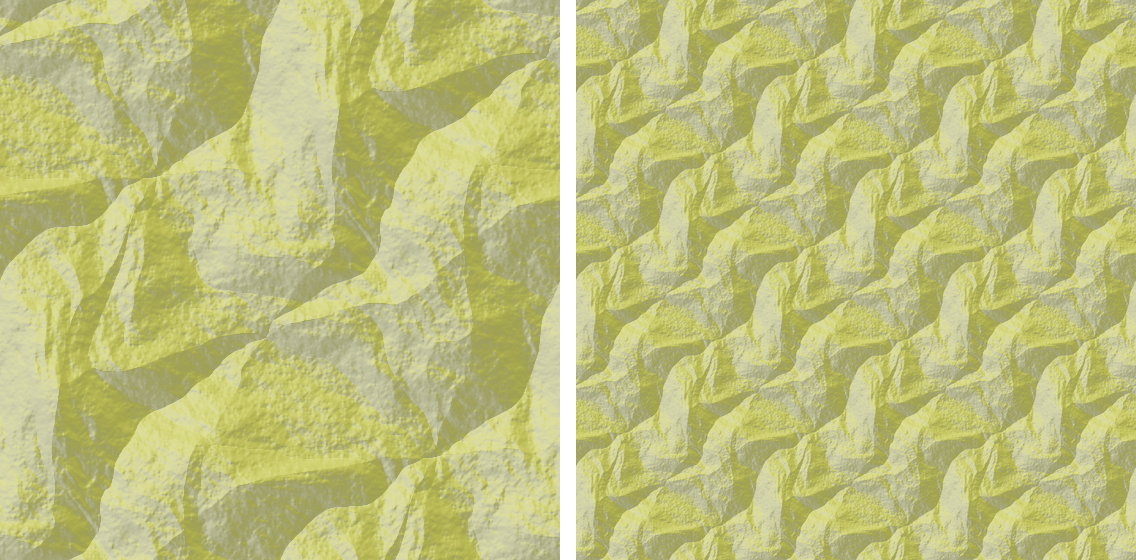
Left, the tile; right, the same tile 3 across and 3 down.
Write a Shadertoy shader that draws this texture.

```glsl
#define MEAN_TONE 0.743
#define TONE_RANGE 0.128
#define MEAN_YELLOW 0.262
#define YELLOW_RANGE 0.135
#define FLATNESS 0.42
#define WARP 0.058
#define RAGGED 0.16
#define CREASE_WIDTH 0.0026
#define FOLD 0.80
#define CRUMPLE 0.42
#define WRINKLE 0.42
#define GRAIN 0.42

const float TAU = 6.2831853;

vec2 hash2(vec2 cell, vec2 seed) {
    vec3 p = fract(vec3(cell.xyx + seed.xyy * 1.37) * vec3(0.1031, 0.1030, 0.0973));
    p += dot(p, p.yzx + 33.33);
    return fract((p.xx + p.yz) * p.zy);
}

// Two channels of smooth noise on a wrapping grid
vec2 noise2(vec2 q, vec2 count) {
    vec2 p = q * count;
    vec2 cell = floor(p);
    vec2 f = p - cell;
    f = f * f * f * (f * (f * 6.0 - 15.0) + 10.0);
    vec2 low = mod(cell, count);
    vec2 high = mod(cell + 1.0, count);
    return mix(mix(hash2(low, count), hash2(vec2(high.x, low.y), count), f.x),
               mix(hash2(vec2(low.x, high.y), count), hash2(high, count), f.x), f.y);
}

// Flat facets that meet in sharp creases
float facets(vec2 q, vec2 count) {
    vec2 p = q * count;
    vec2 base = floor(p);
    vec2 nearest = vec2(9.0);
    for (int j = -1; j <= 1; j++) {
        for (int i = -1; i <= 1; i++) {
            vec2 cell = base + vec2(i, j);
            vec2 offset = p - cell - 0.12 - 0.76 * hash2(mod(cell, count), count);
            float d = dot(offset, offset);
            nearest = d < nearest.x ? vec2(d, nearest.x)
                                    : vec2(nearest.x, min(nearest.y, d));
        }
    }
    return (nearest.y - nearest.x) / (count.x + count.y);
}

// Layered sines bend the folds, noise frays them
vec2 bend(vec2 q) {
    float frequency = 1.0;
    for (int i = 0; i < 4; i++) {
        float amount = WARP * pow(frequency, -1.4);
        vec2 phase = vec2(1.7, 4.1) * float(i + 1);
        q += amount * sin(TAU * frequency * q.yx + phase);
        q.x += 0.4 * amount * sin(TAU * frequency * (q.x + q.y) + phase.y);
        frequency *= 2.0;
    }
    vec2 fray = (noise2(q, vec2(13.0)) - 0.5) / 13.0;
    fray += (noise2(q, vec2(29.0)) - 0.5) / 29.0;
    fray += (noise2(q, vec2(61.0)) - 0.5) / 61.0;
    return q + RAGGED * fray;
}

float paperHeight(vec2 q) {
    vec2 bent = bend(q);
    float height = FOLD * facets(bent, vec2(1.0, 2.0));
    height += CRUMPLE * facets(bent + 0.37, vec2(3.0, 2.0));
    height += 0.40 * CRUMPLE * facets(bent + 0.11, vec2(6.0, 4.0));
    height += 0.24 * CRUMPLE * facets(bent, vec2(13.0, 9.0));

    // Soft wrinkles, shorter along the folds than across
    vec2 count = vec2(5.0, 3.0);
    for (int i = 0; i < 4; i++) {
        height += WRINKLE * noise2(bent, count).x / (count.x + count.y) * 2.0;
        count *= 2.0;
    }

    // Paper grain
    height += GRAIN * noise2(q, vec2(59.0)).x / 59.0;
    height += GRAIN * noise2(q, vec2(97.0)).x / 97.0;
    height += GRAIN * noise2(q, vec2(157.0)).x / 157.0;
    return height;
}

void mainImage(out vec4 fragColor, in vec2 fragCoord) {
    vec2 uv = fragCoord / iResolution.xy;
    vec2 diagonal = vec2(uv.x + uv.y, uv.x - uv.y);

    // Slopes along both diagonals
    vec2 stepSize = vec2(CREASE_WIDTH, 0.0);
    float height = paperHeight(diagonal);
    vec2 slope = vec2(paperHeight(diagonal + stepSize.xy),
                      paperHeight(diagonal + stepSize.yx)) - height;
    slope *= vec2(1.2, 1.05) / CREASE_WIDTH;
    vec2 shade = slope / sqrt(FLATNESS + dot(slope, slope));

    // One light sets the tone, the crossing one the yellowness
    float tone = MEAN_TONE + TONE_RANGE * shade.y;
    float yellowness = MEAN_YELLOW - YELLOW_RANGE * shade.x;
    fragColor = vec4(tone, tone + 0.004, tone - yellowness, 1.0);
}
```
